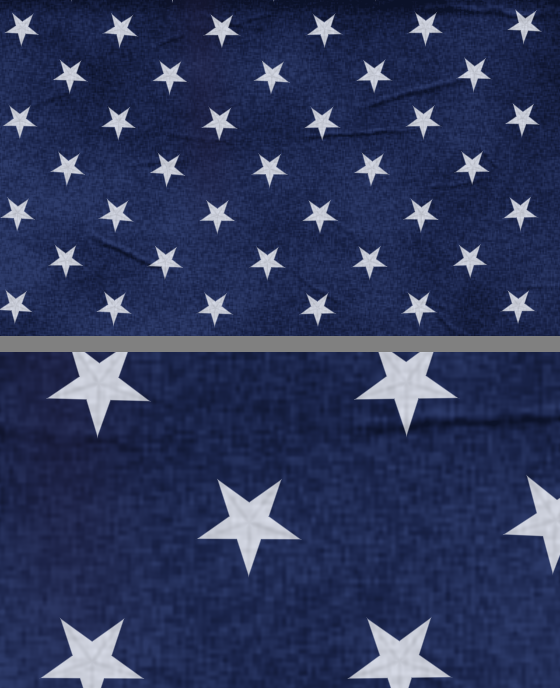
Top, the full canvas; bottom, a detail of the centre.
This pattern is drawn by a WebGL 2 fragment shader. Its source:

```glsl
#version 300 es
precision highp float;
// Pale five-pointed stars, one tip down, in staggered rows on worn navy cloth.
// A bent grid places the stars by rounding to the nearest cell; layered noise
// and soft creases shade the weave. Lengths are in canvas heights.

uniform vec2 u_resolution;
out vec4 fragColor;

const float PI = 3.14159265;
const vec2 SPACING = vec2(0.2985, 0.1375);  // between columns, between rows
const vec2 FIRST_STAR = vec2(0.069, 0.917); // top left star
const float STAR_RADIUS = 0.0525;
const float ROW_DRIFT = 0.0033;             // each row starts further left

const vec3 NAVY_DARK = vec3(0.045, 0.070, 0.160);
const vec3 NAVY = vec3(0.100, 0.140, 0.290);
const vec3 NAVY_LIGHT = vec3(0.175, 0.230, 0.415);
const vec3 STAIN = vec3(0.135, 0.120, 0.250);
const vec3 STAR_WHITE = vec3(0.795, 0.810, 0.855);

float hash(vec2 p) {
    vec3 q = fract(vec3(p.xyx) * 0.1031);
    q += dot(q, q.yzx + 33.33);
    return fract((q.x + q.y) * q.z);
}

float noise(vec2 p) {
    vec2 i = floor(p), f = fract(p);
    f = f * f * (3.0 - 2.0 * f);
    return mix(mix(hash(i), hash(i + vec2(1, 0)), f.x),
               mix(hash(i + vec2(0, 1)), hash(i + vec2(1, 1)), f.x), f.y);
}

float fbm(vec2 p) {
    float sum = 0.0, amp = 0.5;
    for (int i = 0; i < 4; i++) {
        sum += amp * noise(p);
        p = p * 2.03 + 17.0;
        amp *= 0.5;
    }
    return sum;
}

mat2 rotate(float a) {
    return mat2(cos(a), sin(a), -sin(a), cos(a));
}

// Folds the plane into half a star arm: x along the arm, y away from it
vec2 foldArm(vec2 p) {
    float sector = 2.0 * PI / 5.0;
    float a = mod(atan(p.x, -p.y) + 0.5 * sector, sector) - 0.5 * sector;
    return length(p) * vec2(cos(a), abs(sin(a)));
}

float starDistance(vec2 arm, float radius) {
    return dot(arm - vec2(radius, 0.0), vec2(sin(PI / 10.0), cos(PI / 10.0)));
}

// Gentle sag and tilt of the cloth; u runs 0..1 across
vec2 clothBend(float u, float y) {
    return vec2(-0.006 * sin(2.0 * PI * u) - 0.002,
                -0.010 * sin(PI * u) + 0.012 * u * y);
}

// Offset from the nearest star centre, slightly turned per star
vec2 nearestStar(vec2 p) {
    float row = round((FIRST_STAR.y - p.y) / SPACING.y);
    float odd = mod(row, 2.0);
    float startX = FIRST_STAR.x + 0.5 * odd * SPACING.x - ROW_DRIFT * row;
    float col = clamp(round((p.x - startX) / SPACING.x), 0.0, 5.0 - odd);
    vec2 centre = vec2(startX + col * SPACING.x, FIRST_STAR.y - row * SPACING.y);
    float turn = 0.03 + 0.10 * (hash(vec2(col, row + 20.0)) - 0.5);
    return rotate(turn) * (p - centre);
}

// Dark valley with a lit ridge on its upper side, fading at both ends
float crease(vec2 p, vec2 a, vec2 b, float width) {
    vec2 dir = b - a;
    float along = dot(p - a, dir) / dot(dir, dir);
    float across = dot(p - a, vec2(-dir.y, dir.x)) / length(dir);
    across += 0.035 * (fbm(p * 9.0) - 0.47);
    float fade = smoothstep(0.0, 0.3, along) * smoothstep(1.0, 0.7, along);
    float valley = across / width, ridge = valley - 2.0;
    return fade * (0.6 * exp(-ridge * ridge) - exp(-valley * valley));
}

float folds(vec2 p) {
    float sum = crease(p, vec2(0.23, 0.31), vec2(0.54, 0.18), 0.007);
    sum += 0.8 * crease(p, vec2(1.03, 0.67), vec2(1.44, 0.77), 0.007);
    sum += 0.8 * crease(p, vec2(1.18, 0.965), vec2(1.72, 0.945), 0.008);
    sum += 0.8 * crease(p, vec2(0.85, 0.59), vec2(1.27, 0.61), 0.006);
    // Small scattered wrinkles
    for (int i = 0; i < 14; i++) {
        float k = float(i);
        vec2 a = vec2(1.6 * hash(vec2(k, 3.0)), hash(vec2(k, 8.0)));
        float angle = 1.6 * (hash(vec2(k, 14.0)) - 0.6);
        vec2 b = a + (0.12 + 0.15 * hash(vec2(k, 21.0))) * vec2(cos(angle), sin(angle));
        sum += 0.45 * crease(p, a, b, 0.006);
    }
    return sum;
}

void main() {
    vec2 p = gl_FragCoord.xy / u_resolution.y;
    float u = gl_FragCoord.x / u_resolution.x;
    float pixel = 1.0 / u_resolution.y;

    // Cloth: broad light, threads, folds and a dark top edge
    float weave = noise(p * vec2(90.0, 230.0)) + noise(p * vec2(240.0, 100.0)) - 1.0;
    float relief = folds(p);
    float shade = 0.57 + 0.9 * (fbm(p * vec2(3.5, 5.0)) - 0.47) + 0.36 * weave;
    shade += 0.55 * relief - 0.16 * (u - 0.4) - 0.12 * (p.y - 0.5);
    shade -= 0.35 * smoothstep(0.95, 1.0, p.y);
    shade = clamp(shade, 0.0, 1.0);
    vec3 color = mix(NAVY_DARK, NAVY, min(2.0 * shade, 1.0));
    color = mix(color, NAVY_LIGHT, max(2.0 * shade - 1.0, 0.0));
    float streak = (p.x - 0.62 + 0.06 * (p.y - 0.5)) / 0.07;
    color = mix(color, STAIN, 0.35 * exp(-streak * streak) * smoothstep(0.2, 0.6, p.y));

    // Stars: faint seams along the arms and a little grain
    vec2 arm = foldArm(nearestStar(p - clothBend(u, p.y)));
    float edge = starDistance(arm, STAR_RADIUS);
    float seam = 0.05 * (1.0 - smoothstep(0.0, 0.004, arm.y));
    vec3 starColor = STAR_WHITE * (1.0 + 0.07 * weave + 0.08 * relief - seam);
    color = mix(color, starColor, 1.0 - smoothstep(-0.9 * pixel, 0.9 * pixel, edge));

    fragColor = vec4(color, 1.0);
}
```
